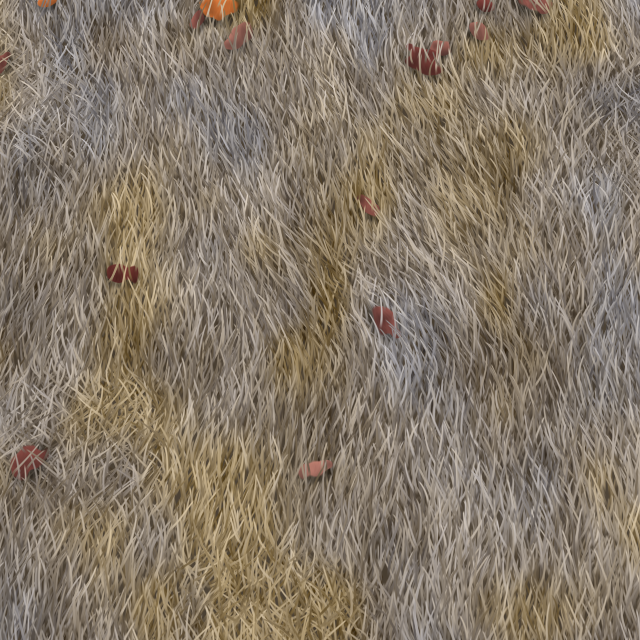
Write a Shadertoy shader that draws this texture.

```glsl
// Dry autumn grass seen from above at a slant, with a few fallen red leaves.
// Stacked grids of tapered, bent blades are painted from dark to light;
// low-frequency noise varies their lean, tone and hue from clump to clump.

const int   LAYERS      = 23;
const int   LEAF_LAYER  = 20;                // leaves lie beneath the last blades
const int   LEAVES      = 15;
const vec2  CELL        = vec2(0.030, 0.050);
const float HALF_WIDTH  = 0.0019;
const float SOFTNESS    = 0.0013;
const float PERSPECTIVE = 0.25;
const float TONE_RANGE  = 0.36;
const vec3  SOIL        = vec3(0.29, 0.25, 0.20);
const vec3  WARM_SHIFT  = vec3(0.0, -0.045, -0.095);
const vec3  STRAW_SHIFT = vec3(0.045, 0.012, -0.075);
const vec3  ASH_SHIFT   = vec3(-0.025, 0.003, 0.050);
const vec3  LEAF_DARK   = vec3(0.36, 0.14, 0.13);
const vec3  LEAF_PINK   = vec3(0.64, 0.43, 0.38);
const vec3  LEAF_ORANGE = vec3(0.78, 0.42, 0.20);

float hash(vec2 p) {
    return fract(sin(dot(p, vec2(127.1, 311.7))) * 43758.5453);
}

vec2 hash2(vec2 p) {
    return vec2(hash(p), hash(p + 37.7));
}

float noise(vec2 p) {
    vec2 i = floor(p), f = fract(p);
    f = f * f * (3.0 - 2.0 * f);
    return mix(mix(hash(i), hash(i + vec2(1, 0)), f.x),
               mix(hash(i + vec2(0, 1)), hash(i + vec2(1, 1)), f.x), f.y);
}

// Two octaves, roughly -0.5 to 0.5
float patches(vec2 p) {
    return 0.65 * noise(p) + 0.35 * noise(p * 2.3 + 9.2) - 0.5;
}

// x: coverage of one blade, y: position along it from root (-1) to tip (1)
vec2 blade(vec2 d, float angle, float halfLength, float bend) {
    float s = sin(angle), c = cos(angle);
    halfLength = min(halfLength, CELL.x * 0.9 / max(abs(s), 0.01));
    float t = (d.x * s + d.y * c) / halfLength;
    float across = abs(d.x * c - d.y * s + bend * t * t);
    float w = HALF_WIDTH * mix(1.15, 0.55, 0.5 + 0.5 * t);
    float body = 1.0 - smoothstep(w - SOFTNESS, w + SOFTNESS, across);
    float ends = smoothstep(-1.0, -0.4, t) * (1.0 - smoothstep(0.75, 1.0, t));
    return vec2(body * ends, t);
}

// Crumpled ellipses, most of them in the far part of the field
vec3 paintLeaves(vec3 color, vec2 p) {
    for (int i = 0; i < LEAVES; i++) {
        vec2 seed = vec2(float(i) * 3.1 + 5.0, 71.3);
        vec2 place = hash2(seed), kind = hash2(seed + 11.9);
        vec2 d = p - vec2(place.x, 1.0 - 0.8 * place.y * place.y);
        float a = (kind.x - 0.5) * 2.0;
        d = mat2(cos(a), sin(a), -sin(a), cos(a)) * d;
        vec2 radius = mix(0.014, 0.034, kind.y) * vec2(1.0, 0.6);
        float crumple = noise(p * 75.0 + seed) - 0.5;
        float edge = length(d / radius) + crumple * 0.7;
        float cover = 1.0 - smoothstep(0.85, 1.05, edge);
        vec3 leaf = mix(LEAF_DARK, LEAF_PINK, hash(seed + 4.3));
        if (i % 7 == 3) leaf = LEAF_ORANGE;
        leaf *= 1.0 + 0.45 * crumple + 0.2 * d.y / radius.y;
        float shadow = 1.0 - smoothstep(0.7, 1.5, length((d + vec2(0.0, 0.006)) / radius));
        color = mix(color * (1.0 - 0.35 * shadow), leaf, cover * 0.9);
    }
    return color;
}

void mainImage(out vec4 fragColor, in vec2 fragCoord) {
    vec2 p = fragCoord / iResolution.y;
    vec2 ground = (p - vec2(0.5, 0.0)) * (1.0 + PERSPECTIVE * p.y) + 2.0;

    // Clump-wide properties
    float lean   = -0.08 + 0.8 * patches(ground * vec2(4.0, 3.0));
    float tangle = smoothstep(0.0, 0.3, patches(ground * 3.0 + 31.0));
    float shade  = 0.20 * patches(ground * vec2(9.0, 6.0) + 17.0);
    float hue    = patches(ground * vec2(6.0, 4.0) + 53.0);
    vec3 tint = WARM_SHIFT + STRAW_SHIFT * smoothstep(0.0, 0.3, hue)
              + ASH_SHIFT * smoothstep(0.0, 0.3, -hue);

    vec3 color = SOIL + shade * 0.5;
    for (int layer = 0; layer < LAYERS; layer++) {
        if (layer == LEAF_LAYER) color = paintLeaves(color, p);
        float depth = float(layer) / float(LAYERS - 1);
        vec2 seed = vec2(float(layer) * 17.3, float(layer) * 5.9);
        vec2 grid = ground / CELL + hash2(seed) * 7.0;
        vec2 home = floor(grid);

        // Nearer rows are painted over farther ones
        for (int y = 1; y >= -1; y--)
        for (int x = -1; x <= 1; x++) {
            vec2 id = home + vec2(x, y);
            vec2 place = hash2(id + seed);
            vec2 form = hash2(id + seed + 113.5);
            vec2 d = (grid - id - place) * CELL;
            float spread = mix(0.9, 2.2, tangle);
            float angle = lean + (form.x - 0.5) * spread;
            float halfLength = mix(0.020, 0.045, form.y);
            vec2 b = blade(d, angle, halfLength, (place.x - 0.5) * 0.010);
            float vary = fract(form.x * 7.0 + form.y * 13.0) - 0.5;
            float tone = mix(0.39, 0.60, depth) + TONE_RANGE * vary + shade + 0.05 * b.y;
            vec3 hay = vec3(tone) + tint + STRAW_SHIFT * 0.5 * (place.y - 0.5);
            color = mix(color, hay, b.x * 0.92);
        }
    }
    fragColor = vec4(clamp(color, 0.0, 1.0), 1.0);
}
```
